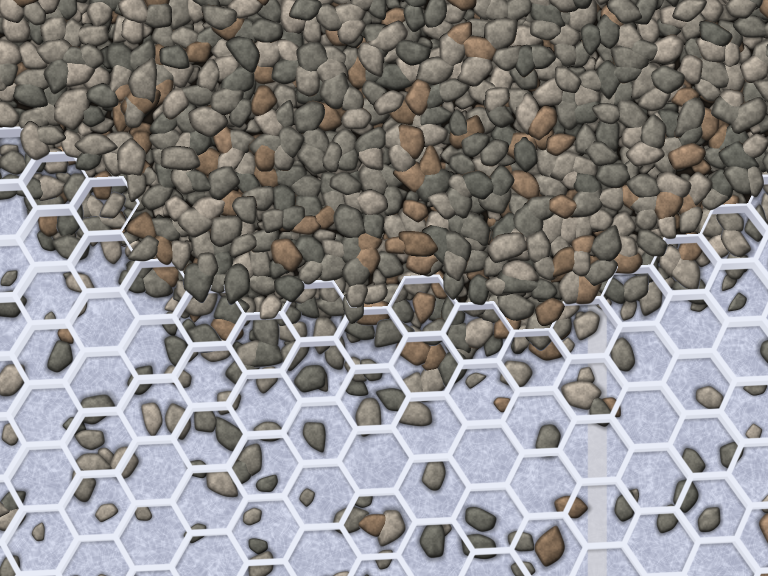
Reproduce this texture procedurally as a Shadertoy shader.

```glsl
// Gravel spilling over a white honeycomb ground grid laid on fibrous cloth.
// Stones are rounded random polygons on jittered grids; the cells are a hexagon
// lattice in mild perspective, with leaning walls and a sloping gravel front.
const vec2 PIVOT = vec2(.375, .566);      // fixed point of the perspective
const float PERSPECTIVE = .144, TILT = .046, HEX_X = .866, RIM = .043;
const vec2 PITCH = vec2(.0915, .0991);    // column and row spacing
const vec2 SHIFT = vec2(-.2858, .0392);
const float PILE_FRONT = .479;
const vec2 SHOULDERS = vec2(.382, .981), SLOPES = vec2(.85, .72);
const float BIG = .037, SMALL = .024;     // stone spacing
const vec3 DIRT = vec3(.14, .12, .10);
const vec3 CLOTH_DARK = vec3(.59, .61, .70), CLOTH_LIGHT = vec3(.84, .86, .93);
const vec3 RIM_COLOR = vec3(.91, .925, .97), WALL_COLOR = vec3(.67, .68, .74);
const vec3 LIGHT = vec3(-.35, .56, .75);

float hash(vec2 p) {
    vec3 q = fract(p.xyx * .1031);
    q += dot(q, q.yzx + 33.33);
    return fract((q.x + q.y) * q.z);
}
float noise(vec2 p) {
    vec2 i = floor(p), f = fract(p);
    f = f * f * (3. - 2. * f);
    return mix(mix(hash(i), hash(i + vec2(1, 0)), f.x),
               mix(hash(i + vec2(0, 1)), hash(i + 1.), f.x), f.y);
}
mat2 turn(float a) { return mat2(cos(a), sin(a), -sin(a), cos(a)); }

// Distance below the gravel front
float frontDepth(vec2 p) {
    vec2 beyond = max(vec2(SHOULDERS.x - p.x, p.x - SHOULDERS.y), 0.);
    return PILE_FRONT + dot(SLOPES, beyond) - p.y;
}
// Canvas to regular hexagon lattice, and back
vec2 toLattice(vec2 p) {
    vec2 d = p - PIVOT, q = d / (1. - PERSPECTIVE * d.y);
    q.y -= TILT * q.x;
    return (q - SHIFT) / PITCH * vec2(HEX_X, 1);
}
vec2 toCanvas(vec2 h) {
    vec2 q = h / vec2(HEX_X, 1) * PITCH + SHIFT;
    q.y += TILT * q.x;
    return PIVOT + q / (1. + PERSPECTIVE * q.y);
}
vec2 hexLocal(vec2 h) {
    vec2 period = vec2(2. * HEX_X, 1), mid = .5 * period;
    vec2 a = mod(h + mid, period) - mid, b = mod(h, period) - mid;
    return dot(a, a) < dot(b, b) ? a : b;
}
float hexEdge(vec2 q) {
    q = abs(q);
    return .5 - max(q.y, .5 * q.y + HEX_X * q.x);
}
bool isBuried(vec2 p) {
    vec2 h = toLattice(p);
    return frontDepth(toCanvas(h - hexLocal(h))) < 0.;
}

// Uppermost stone: colour and cover, its shadow, and whether it is on the pile
vec4 stones(vec2 p, float size, float density, out float shadow, out bool onPile) {
    vec2 g = p / size;
    float top = -1., nearest = 2.;
    vec4 result = vec4(0);
    onPile = false;
    for (int k = 0; k < 9; k++) {
        vec2 id = floor(g) + vec2(k % 3 - 1, k / 3 - 1), seed = id + 400. * size + 71.;
        vec2 center = id + .15 + .7 * vec2(hash(seed), hash(seed + 17.3)), d = g - center;
        if (dot(d, d) > 1.7) continue;
        bool piled = isBuried(center * size);
        float depth = max(frontDepth(center * size), 0.);
        float chance = density * (.1 + .9 * exp(-depth * depth / .011));
        if (!piled && hash(seed + 31.7) > chance) continue;
        // Rounded polygon from six jittered sides
        mat2 spin = turn(6.283 * hash(seed + 5.1));
        vec2 stretch = mix(.53, .76, hash(seed + 9.4)) * vec2(1.22, .86);
        vec2 q = d * spin / stretch, slope = vec2(0);
        float sum = 0.;
        for (int i = 0; i < 6; i++) {
            float jitter = hash(seed + 3.7 * float(i) + 43.);
            vec2 side = turn(1.047 * (float(i) + .7 * jitter))[0] * (.9 + .3 * jitter);
            float w = max(dot(q, side), 0.), w7 = pow(w, 7.);
            sum += w * w7;
            slope += w7 * side;
        }
        float r = pow(sum, .125);
        nearest = min(nearest, r);
        float height = hash(seed + 61.) + .5 * (1. - r * r) + (piled ? 1. : 0.);
        if (r > 1.04 || height < top) continue;
        top = height;
        onPile = piled;
        // Facets, tint and grain
        vec2 lean = spin * (slope / stretch);
        lean /= length(lean) + 1e-5;
        float light = .42 + .75 * max(dot(normalize(vec3(lean * r * r * 1.1, 1)), LIGHT), 0.);
        light *= .8 + .25 * noise(p * 130. + seed) + .15 * noise(p * 370.);
        light *= mix(1., .48, smoothstep(.72, 1.04, r));
        vec3 tint = mix(vec3(.39, .39, .36), vec3(.66, .62, .57), hash(seed + 83.));
        tint = mix(tint, vec3(.56, .43, .32), .65 * step(.86, hash(seed + 97.)));
        result = vec4(tint * light, 1. - smoothstep(.95, 1.04, r));
    }
    shadow = 1. - smoothstep(.9, 1.4, nearest);
    return result;
}
// Matted cloth with crossing fibres
vec3 cloth(vec2 p) {
    float tone = .24 + .45 * noise(p * 32.) * noise(p * 190.);
    for (float i = 0.; i < 4.; i++) {
        vec2 q = turn(.8 * i + .3) * p + .012 * noise(p * 45. + i);
        tone += .17 - .17 * smoothstep(0., .22, abs(noise(q * vec2(45, 230) + 19. * i) - .5));
    }
    return mix(CLOTH_DARK, CLOTH_LIGHT, min(tone, 1.));
}
vec3 scene(vec2 p) {
    bool buried = isBuried(p), smallPiled, bigPiled;
    float depth = frontDepth(p), smallShadow, bigShadow;
    vec3 color = buried ? DIRT : cloth(p) * mix(.83, 1., smoothstep(0., .16, depth));
    float seam = smoothstep(.018, .015, abs(p.x - 1.037)) * smoothstep(.5, .47, p.y);
    color = mix(color, vec3(.82, .82, .84), buried ? 0. : .8 * seam);
    vec4 small = stones(p, SMALL, .38, smallShadow, smallPiled);
    vec4 big = stones(p, BIG, 1., bigShadow, bigPiled);
    color = mix(color * (1. - .35 * smallShadow), small.rgb, small.a);
    color = mix(color * (1. - .45 * bigShadow), big.rgb, big.a);
    if (!buried) {  // leaning walls and bright rims
        vec2 local = hexLocal(toLattice(p));
        float ground = hexEdge(local - vec2(.12 * (.67 - p.x), -.05 - .19 * p.y));
        vec3 wall = mix(WALL_COLOR, RIM_COLOR * .94, smoothstep(.02, .22, depth));
        color = mix(wall, color * mix(.8, 1., smoothstep(0., .07, ground)), smoothstep(-.012, .012, ground));
        color = mix(RIM_COLOR, color, smoothstep(RIM - .012, RIM + .012, hexEdge(local)));
    }
    return bigPiled ? mix(color, big.rgb, big.a) : color;
}
void mainImage(out vec4 fragColor, in vec2 fragCoord) {
    vec3 color = vec3(0);
    for (int i = 0; i < 4; i++)
        color += scene((fragCoord + .5 * vec2(i % 2, i / 2) - .25) / iResolution.y);
    fragColor = vec4(color / 4., 1);
}
```
